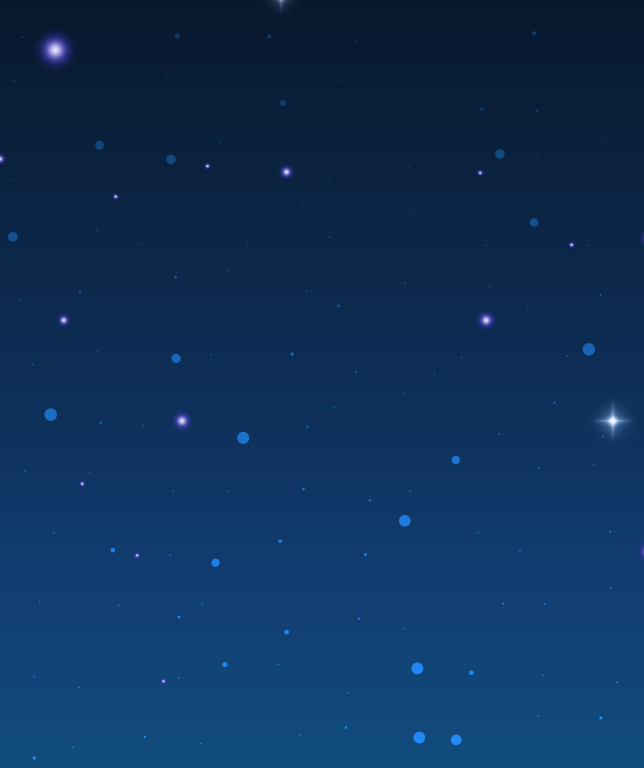
A Shadertoy shader for this background:

```glsl
// Night sky fading from near black to teal, with blue dots, indigo glows and cross-shaped sparkles.

const vec3 SKY_TOP     = vec3(0.03, 0.09, 0.175);
const vec3 SKY_UPPER   = vec3(0.04, 0.13, 0.24);
const vec3 SKY_MIDDLE  = vec3(0.05, 0.18, 0.34);
const vec3 SKY_LOWER   = vec3(0.07, 0.24, 0.45);
const vec3 SKY_BOTTOM  = vec3(0.065, 0.30, 0.49);
const vec3 DOT_BLUE    = vec3(0.13, 0.54, 0.96);
const vec3 HALO_INDIGO = vec3(0.20, 0.19, 0.68);
const vec3 CORE_LILAC  = vec3(0.93, 0.91, 1.0);
const vec3 SPARKLE_ICE = vec3(0.62, 0.78, 1.0);

const float DOT_ROWS = 12.0;
const float DOT_MIN_RADIUS = 0.0009;
const float DOT_MAX_RADIUS = 0.0085;
const float DOT_TOP_OPACITY = 0.28;
const int   TINY_GLOWS = 7;
const float TINY_GLOW_RADIUS = 0.0052;

float hash(vec2 p) {
    vec3 q = fract(p.xyx * vec3(0.1031, 0.1030, 0.0973));
    q += dot(q, q.yzx + 33.33);
    return fract((q.x + q.y) * q.z);
}

vec2 hash2(vec2 p) {
    return vec2(hash(p + 7.3), hash(p + 41.7));
}

// Vertical gradient, v = 0 at the bottom and 1 at the top
vec3 skyGradient(float v) {
    vec3 c = mix(SKY_BOTTOM, SKY_LOWER, clamp(v / 0.23, 0.0, 1.0));
    c = mix(c, SKY_MIDDLE, clamp((v - 0.23) / 0.27, 0.0, 1.0));
    c = mix(c, SKY_UPPER, clamp((v - 0.5) / 0.31, 0.0, 1.0));
    return mix(c, SKY_TOP, clamp((v - 0.81) / 0.19, 0.0, 1.0));
}

// One jittered dot per grid cell; a few are large, most are specks
float dotField(vec2 p, float pixel) {
    vec2 cell = floor(p * DOT_ROWS);
    vec2 center = (cell + 0.12 + 0.76 * hash2(cell)) / DOT_ROWS;
    float size = pow(hash(cell + 93.1), 6.0);
    float radius = mix(DOT_MIN_RADIUS, DOT_MAX_RADIUS, size);
    return clamp(0.5 + (radius - length(p - center)) / pixel, 0.0, 1.0);
}

// Soft indigo halo around a pale core
void addGlow(inout vec3 color, vec2 p, vec2 center, float radius) {
    float t = length(p - center) / radius;
    float halo = 1.0 - smoothstep(0.1, 1.1, t);
    color = mix(color, HALO_INDIGO, halo);
    color = mix(color, CORE_LILAC, 0.95 * exp(-9.0 * t * t));
}

// Four tapered rays with a faint round haze
void addSparkle(inout vec3 color, vec2 p, vec2 center, float size, float strength) {
    vec2 q = abs(p - center) / size;
    float rays = exp(-14.0 * q.y - 2.6 * q.x) * (1.0 - smoothstep(0.4, 1.0, q.x))
               + exp(-14.0 * q.x - 2.6 * q.y) * (1.0 - smoothstep(0.4, 1.0, q.y));
    float haze = 0.3 * exp(-4.5 * dot(q, q));
    float core = exp(-60.0 * dot(q, q));
    color = mix(color, SPARKLE_ICE, strength * min(rays + haze, 1.0));
    color = mix(color, vec3(1.0), strength * core);
}

void mainImage(out vec4 fragColor, in vec2 fragCoord) {
    float pixel = 1.0 / iResolution.y;
    float aspect = iResolution.x * pixel;
    vec2 p = fragCoord * pixel;

    vec3 color = skyGradient(p.y);

    // Dots brighten towards the bottom
    float dotOpacity = mix(1.0, DOT_TOP_OPACITY, smoothstep(0.0, 1.0, p.y));
    color = mix(color, DOT_BLUE, dotOpacity * dotField(p, pixel));

    // Scattered tiny glows
    for (int i = 0; i < TINY_GLOWS; i++) {
        vec2 spot = hash2(vec2(float(i) * 3.7, 19.0)) * vec2(aspect, 0.9);
        addGlow(color, p, spot, TINY_GLOW_RADIUS);
    }

    // Main glows, three of them cut by the side edges
    addGlow(color, p, vec2(0.072, 0.935), 0.028);
    addGlow(color, p, vec2(0.373, 0.776), 0.011);
    addGlow(color, p, vec2(0.633, 0.583), 0.014);
    addGlow(color, p, vec2(0.237, 0.452), 0.015);
    addGlow(color, p, vec2(0.083, 0.583), 0.010);
    addGlow(color, p, vec2(0.0, 0.793), 0.009);
    addGlow(color, p, vec2(aspect + 0.007, 0.689), 0.013);
    addGlow(color, p, vec2(aspect + 0.006, 0.282), 0.016);

    // Sparkles: one near the right edge, one cut by the top
    addSparkle(color, p, vec2(0.798, 0.452), 0.036, 1.0);
    addSparkle(color, p, vec2(0.366, 1.003), 0.030, 0.6);

    fragColor = vec4(color, 1.0);
}
```
